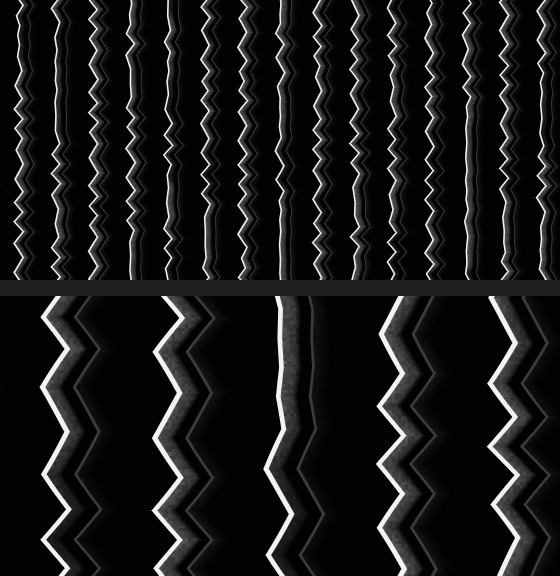
Top, the full canvas; bottom, a detail of the centre.
Give the GLSL for this pattern, as a Shadertoy shader.

```glsl
// Fifteen vertical zigzag strands: a bright edge, a grey shaded band and a dim echo on black.

const float COLUMNS = 15.0;         // strands across
const float VERTICES = 24.0;        // zigzag corners down the canvas (even, so it wraps)
const float SWING = 0.11;           // zigzag half width; lengths are in column widths
const float JITTER = 0.035;         // sideways scatter of corners
const float STRAND_X = 0.5;         // strand centre in its column
const float EDGE_WIDTH = 0.042;
const float BAND_WIDTH = 0.17;
const float ECHO_SHIFT = 0.285;
const float ECHO_WIDTH = 0.024;
const float GLOW_WIDTH = 0.24;
const float GRAIN = 0.18;
const vec2 GRAIN_CELLS = vec2(512.0, 256.0);

const vec3 BACKGROUND = vec3(0.008);
const vec3 EDGE_COLOR = vec3(0.95);
const vec3 BAND_NEAR = vec3(0.33);
const vec3 BAND_FAR = vec3(0.15, 0.16, 0.15);
const vec3 ECHO_COLOR = vec3(0.23);
const vec3 GLOW_COLOR = vec3(0.085);

float hash(vec2 p) {
    vec3 q = fract(p.xyx * vec3(0.1031, 0.1030, 0.0973));
    q += dot(q, q.yzx + 33.33);
    return fract((q.x + q.y) * q.z);
}

// Smooth 1D noise that wraps after a whole period
float loopNoise(float x, float period, float seed) {
    float k = floor(x);
    float f = smoothstep(0.0, 1.0, x - k);
    return mix(hash(vec2(mod(k, period), seed)),
               hash(vec2(mod(k + 1.0, period), seed)), f);
}

// Sideways position of one zigzag corner; some runs are nearly straight
float corner(float k, float column) {
    k = mod(k, VERTICES);
    float side = mod(k, 2.0) * 2.0 - 1.0;
    float run = loopNoise(k / 3.0, VERTICES / 3.0, column + 40.0);
    float swing = SWING * mix(0.12, 1.0, smoothstep(0.2, 0.42, run));
    return side * swing + JITTER * (hash(vec2(k, column + 80.0)) - 0.5);
}

// Strand offset (x) and its slope per canvas height (y)
vec2 zigzag(float y, float column) {
    float phase = hash(vec2(column, 7.0));
    float t = (y + phase) * VERTICES + 0.3 * sin(6.28319 * (3.0 * y + phase));
    float k = floor(t);
    float a = corner(k, column);
    float b = corner(k + 1.0, column);
    return vec2(mix(a, b, t - k), (b - a) * VERTICES);
}

// Antialiased stroke coverage
float stroke(float d, float width, float pixel) {
    return clamp((0.5 * width - abs(d)) / pixel + 0.5, 0.0, 1.0);
}

vec3 strand(vec2 p, float column, float pixel, float grain) {
    vec2 zig = zigzag(p.y, column);
    float columnSize = iResolution.x / (iResolution.y * COLUMNS);
    float lean = inversesqrt(1.0 + pow(zig.y * columnSize, 2.0));
    float x = p.x - STRAND_X - zig.x;
    float wear = loopNoise(p.y * 8.0, 8.0, column + 120.0);

    // Shaded band trailing to the right of the edge
    float width = BAND_WIDTH * mix(0.85, 1.2, wear);
    float inside = smoothstep(-pixel, pixel, x)
                 * (1.0 - smoothstep(0.72 * width, 1.15 * width, x));
    float strength = mix(0.4, 1.0, smoothstep(0.1, 0.35, wear));
    vec3 color = mix(BAND_NEAR, BAND_FAR, clamp(x / width, 0.0, 1.0))
               * inside * strength * grain;

    // Echo line and its fading glow
    float e = x - ECHO_SHIFT;
    float fade = 1.0 - clamp(e / GLOW_WIDTH, 0.0, 1.0);
    color += GLOW_COLOR * smoothstep(-pixel, pixel, e) * fade * fade
           * mix(0.6, 1.3, wear) * grain;
    color = mix(color, ECHO_COLOR, stroke(e * lean, ECHO_WIDTH, pixel));

    // Bright edge
    return mix(color, EDGE_COLOR, stroke(x * lean, EDGE_WIDTH, pixel));
}

void mainImage(out vec4 fragColor, in vec2 fragCoord) {
    vec2 uv = fragCoord / iResolution.xy;
    float pixel = COLUMNS / iResolution.x;
    float x = uv.x * COLUMNS;
    float cell = floor(x);
    float grain = 1.0 + GRAIN * (hash(floor(uv * GRAIN_CELLS)) - 0.5) * 2.0;

    // The glow may spill over from the column on the left
    vec3 color = BACKGROUND;
    for (float i = 0.0; i < 2.0; i++) {
        float column = mod(cell - i + COLUMNS, COLUMNS);
        color = max(color, strand(vec2(x - cell + i, uv.y), column, pixel, grain));
    }
    fragColor = vec4(color, 1.0);
}
```
